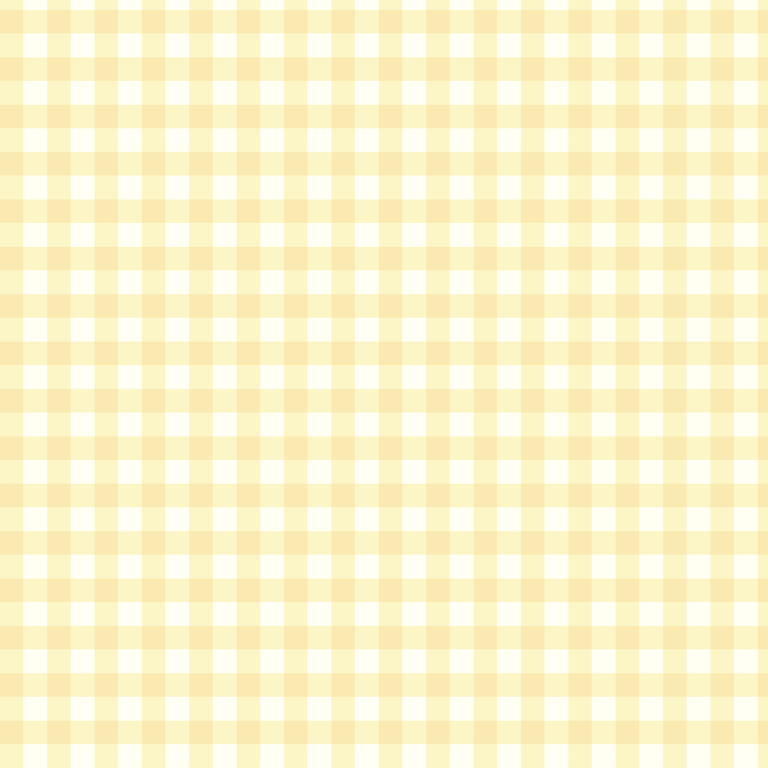
A three.js fragment shader for this pattern:

```glsl
// Gingham check: pale yellow bands run across and down over an ivory ground,
// darkening to a warm cream square wherever two bands cross.
// Each band is a repeated one-dimensional distance; coverages blend the colours.

varying vec2 vUv;

const vec2 REPEATS = vec2(16.21, 16.21);      // checks across and up the canvas
const vec2 BAND_CENTER = vec2(0.243, 0.752);  // band middle, in repeats
const vec2 BAND_WIDTH = vec2(0.494, 0.494);   // band width, in repeats
const float EDGE_SOFTNESS = 0.016;            // half width of the edge, in repeats

const vec3 GROUND = vec3(1.0, 1.0, 0.952);
const vec3 SINGLE_BAND = vec3(0.988, 0.961, 0.772);
const vec3 CROSSING = vec3(0.980, 0.918, 0.698);

// Coverage of the vertical bands in x and the horizontal bands in y
vec2 bandCoverage(vec2 cell) {
  vec2 fromCenter = abs(fract(cell - BAND_CENTER + 0.5) - 0.5);
  vec2 edgeDistance = fromCenter - 0.5 * BAND_WIDTH;
  return 1.0 - smoothstep(-EDGE_SOFTNESS, EDGE_SOFTNESS, edgeDistance);
}

void main() {
  vec2 band = bandCoverage(vUv * REPEATS);

  // Blend across the vertical bands, then up through the horizontal ones
  vec3 betweenRows = mix(GROUND, SINGLE_BAND, band.x);
  vec3 insideRow = mix(SINGLE_BAND, CROSSING, band.x);
  gl_FragColor = vec4(mix(betweenRows, insideRow, band.y), 1.0);
}
```
